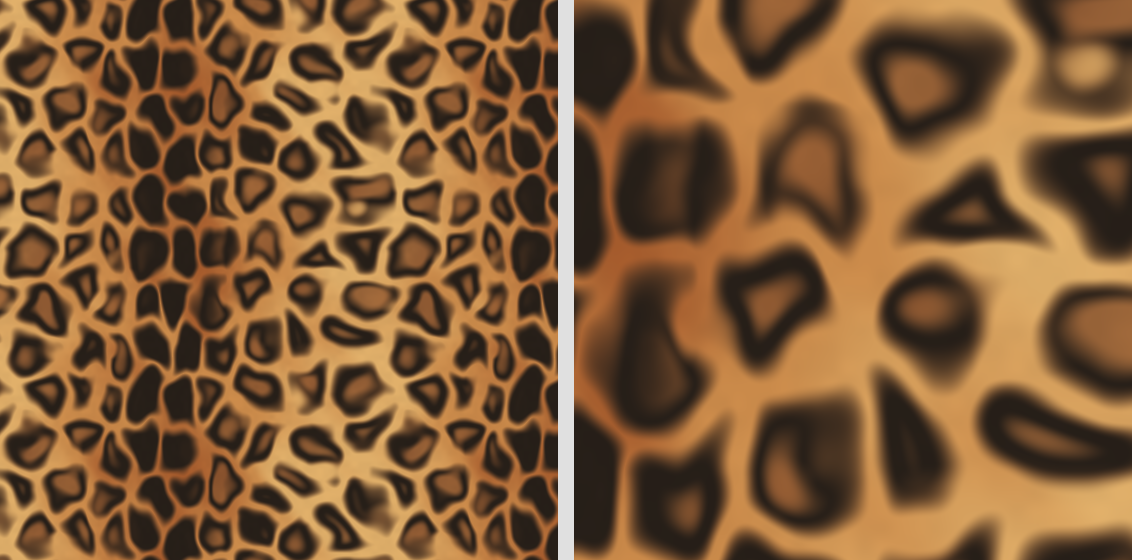
Left: the whole. Right: its middle third, enlarged.
Write a WebGL 1 fragment shader that draws this pattern.

```glsl
precision highp float;
// Soft leopard fur: rounded dark rosettes on golden hide with a dark spine column.

uniform vec2 u_resolution;

const float TAU = 6.2831853;
const float TILE_SIZE = 0.682;         // repeat length in canvas heights
const vec2 CELLS = vec2(9.0, 8.0);     // rosettes per repeat
const float SPINE_X = 0.44;            // spine position inside a repeat

const vec3 PALE = vec3(0.87, 0.68, 0.41);
const vec3 GOLD = vec3(0.79, 0.54, 0.29);
const vec3 RUST = vec3(0.64, 0.35, 0.17);
const vec3 CORE = vec3(0.57, 0.33, 0.18);
const vec3 INK = vec3(0.15, 0.12, 0.095);

float hash(vec2 p) {
  return fract(sin(dot(p, vec2(127.1, 311.7))) * 43758.5453);
}

// Value noise that wraps after the given whole-number period
float noise(vec2 p, vec2 period) {
  vec2 i = floor(p);
  vec2 f = fract(p);
  f = f * f * (3.0 - 2.0 * f);
  vec2 lo = mod(i, period);
  vec2 hi = mod(i + 1.0, period);
  float bottom = mix(hash(lo), hash(vec2(hi.x, lo.y)), f.x);
  float top = mix(hash(vec2(lo.x, hi.y)), hash(hi), f.x);
  return mix(bottom, top, f.y);
}

// Noise with a whole number of lattice steps per rosette cell
float cellNoise(vec2 p, float steps) {
  return noise(p * steps, CELLS * steps);
}

vec2 cellCentre(vec2 cell) {
  vec2 id = mod(cell, CELLS);
  vec2 jitter = vec2(hash(id + 17.3), hash(id + 51.7));
  return cell + 0.5 + 0.72 * (jitter - 0.5);
}

// x: rounded distance to the cell border, y: random value of the cell
vec2 rosetteField(vec2 p, float sharpness) {
  vec2 base = floor(p);
  vec2 home = base;
  vec2 toHome = vec2(8.0);
  for (int y = -1; y <= 1; y++) {
    for (int x = -1; x <= 1; x++) {
      vec2 cell = base + vec2(float(x), float(y));
      vec2 d = cellCentre(cell) - p;
      if (dot(d, d) < dot(toHome, toHome)) {
        toHome = d;
        home = cell;
      }
    }
  }
  float sum = 0.0;
  for (int y = -2; y <= 2; y++) {
    for (int x = -2; x <= 2; x++) {
      if (x == 0 && y == 0) continue;
      vec2 d = cellCentre(home + vec2(float(x), float(y))) - p;
      float border = dot(0.5 * (d + toHome), normalize(d - toHome));
      sum += exp(-sharpness * border);
    }
  }
  return vec2(-log(sum) / sharpness, hash(mod(home, CELLS) + 83.1));
}

// Hide colour from pale flank to rusty spine
vec3 furColour(vec2 tile, vec2 p, float spine) {
  vec2 diagonal = vec2(tile.x + tile.y, tile.x - tile.y);
  float streak = noise(diagonal * vec2(14.0, 3.0), vec2(14.0, 3.0));
  float blotch = cellNoise(p, 1.0);
  float warmth = spine * 0.85 + 0.4 * (blotch - 0.5) + 0.35 * (streak - 0.5);
  vec3 fur = mix(PALE, GOLD, smoothstep(-0.1, 0.5, warmth));
  return mix(fur, RUST, smoothstep(0.5, 1.05, warmth));
}

void main() {
  vec2 tile = gl_FragCoord.xy / u_resolution.y / TILE_SIZE;
  float sway = 0.03 * sin(TAU * tile.y);
  float spine = 0.5 + 0.5 * cos(TAU * (tile.x + sway - SPINE_X));

  // Narrower cells near the spine, with wobbling outlines everywhere
  vec2 p = tile * CELLS;
  p.x += 0.35 * sin(TAU * (tile.x - SPINE_X));
  vec2 wobble = vec2(cellNoise(p, 2.0), cellNoise(p + 4.5, 2.0)) - 0.5;
  vec2 field = rosetteField(p + 0.38 * wobble, 12.0);

  // Solid spots near the spine, open notched rings elsewhere
  float solid = smoothstep(0.78, 0.98, spine);
  float gap = smoothstep(0.55, 0.95, cellNoise(p + 3.1, 2.0)) * (1.0 - solid);
  float depth = field.x + 0.05 * (cellNoise(p + 1.7, 3.0) - 0.5);
  float body = smoothstep(0.015, 0.195, depth + 0.03 * solid - 0.09 * gap);
  float coreStart = 0.17 + 0.08 * field.y;
  float core = smoothstep(coreStart, coreStart + 0.16, depth) * (1.0 - solid);
  float ink = body * (1.0 - 0.85 * core) * (1.0 - 0.45 * gap);

  // Hide, brown centres, dark rings and short fur grain
  vec3 fur = furColour(tile, p, spine);
  vec3 centre = mix(CORE, GOLD, 0.35 * cellNoise(p + 6.2, 2.0));
  vec3 colour = mix(fur, centre, body * 0.85);
  colour = mix(colour, INK, ink);
  float grain = cellNoise(p, 8.0) - 0.5;
  colour *= 1.0 + 0.04 * grain;

  gl_FragColor = vec4(colour, 1.0);
}
```
